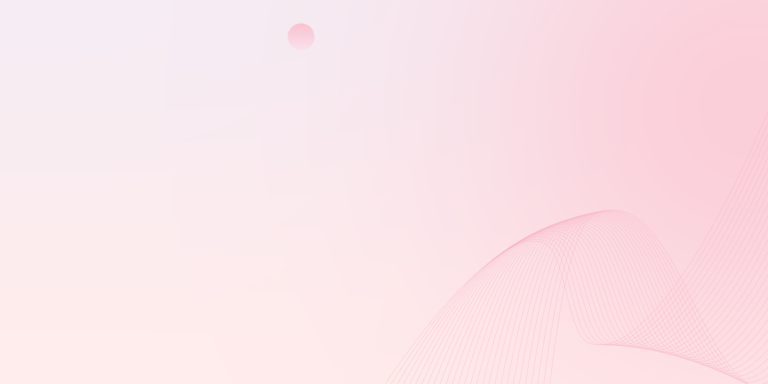
A WebGL 2 fragment shader for this background:

```glsl
#version 300 es
precision highp float;
// Soft pink gradient with a small shaded disc and a twisting ribbon of fine lines.

uniform vec2 u_resolution;
out vec4 fragColor;

const int LINE_COUNT = 28;
const vec3 LAVENDER = vec3(0.963, 0.925, 0.953);
const vec3 BLUSH = vec3(1.0, 0.925, 0.925);
const vec3 ROSE = vec3(0.984, 0.81, 0.85);
const vec3 LINE_PINK = vec3(0.97, 0.65, 0.73);
const vec3 DISC_TOP = vec3(0.98, 0.755, 0.815);
const vec3 DISC_BOTTOM = vec3(0.975, 0.885, 0.92);

// S-shaped ramp from 0 to 1; a larger power gives a steeper middle.
float sCurve(float u, float power) {
    float a = pow(u, power);
    return a / (a + pow(1.0 - u, power));
}

// Height of one ribbon strand at x; t runs across the ribbon from 0 to 1.
float strandHeight(float x, float t) {
    float startX = mix(1.003, 1.432, t);
    vec2 crest = vec2(mix(1.38, 1.602, t), 0.372 + 0.081 * t * (1.5 - 0.5 * t));
    vec2 trough = vec2(mix(1.57, 2.005, t), 0.102 - 0.123 * t * t);
    if (x < crest.x) {
        float u = (x - startX) / (crest.x - startX);
        return crest.y * (1.0 - pow(1.0 - u, mix(1.5, 3.2, t)));
    }
    if (x < trough.x) {
        float u = (x - crest.x) / (trough.x - crest.x);
        return mix(crest.y, trough.y, sCurve(u, mix(2.8, 1.7, t)));
    }
    float rise = mix(0.607, 0.85, t);
    return trough.y + rise * pow((x - trough.x) / 0.43, 1.65);
}

// Coverage of a strand, with vertical distance corrected by its slope.
float strandCoverage(vec2 p, float t, float halfWidth, float pixel) {
    float delta = 0.001;
    float height = strandHeight(p.x, t);
    float slope = (strandHeight(p.x + delta, t) - height) / delta;
    float dist = abs(p.y - height) / sqrt(1.0 + slope * slope);
    return 1.0 - smoothstep(halfWidth - 0.5 * pixel, halfWidth + 0.7 * pixel, dist);
}

// Vertical wash with a wide glow toward the right edge.
vec3 backdrop(vec2 p, vec2 glowCenter, float glowArea) {
    vec3 wash = mix(BLUSH, LAVENDER, smoothstep(0.0, 1.0, p.y));
    vec2 offset = p - glowCenter;
    return mix(wash, ROSE, exp(-dot(offset, offset) / glowArea));
}

// Disc shaded from top to bottom.
vec3 addDisc(vec3 color, vec2 p, vec2 center, float radius, float pixel) {
    vec2 offset = p - center;
    float coverage = 1.0 - smoothstep(-pixel, pixel, length(offset) - radius);
    float shade = clamp(0.5 + 0.5 * offset.y / radius, 0.0, 1.0);
    return mix(color, mix(DISC_BOTTOM, DISC_TOP, shade), coverage);
}

// Translucent strands laid over one another.
vec3 addRibbon(vec3 color, vec2 p, float opacity, float pixel) {
    float clear = 1.0;
    for (int i = 0; i < LINE_COUNT; i++) {
        float t = float(i) / float(LINE_COUNT - 1);
        clear *= 1.0 - opacity * strandCoverage(p, t, 0.001, pixel);
    }
    return mix(LINE_PINK, color, clear);
}

void main() {
    vec2 p = gl_FragCoord.xy / u_resolution.y;
    float pixel = 1.0 / u_resolution.y;
    vec3 color = backdrop(p, vec2(1.95, 0.72), 0.53);
    color = addDisc(color, p, vec2(0.784, 0.904), 0.035, pixel);
    color = addRibbon(color, p, 0.24, pixel);
    fragColor = vec4(color, 1.0);
}
```
